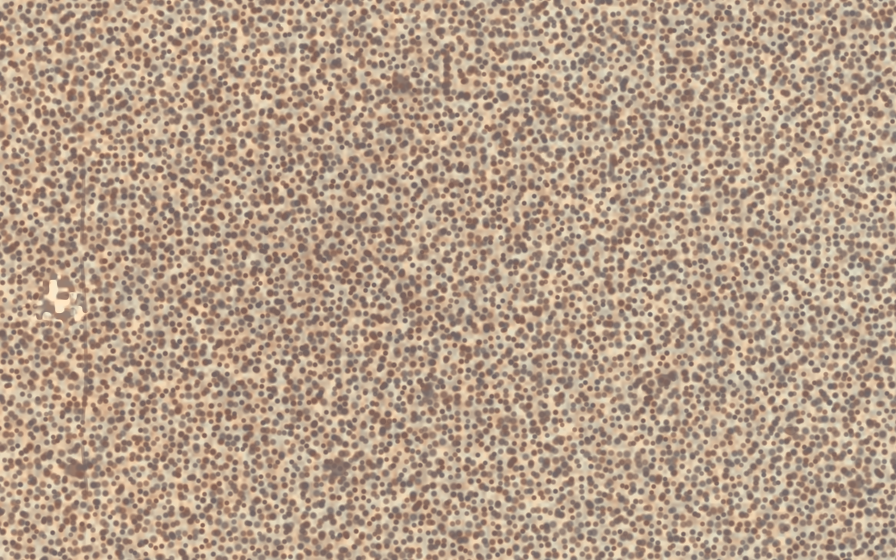
This texture is drawn by a Shadertoy shader. Its source:

```glsl
// Draws a speckled micrograph: soft brown grains on pale cream, with a few blemishes.

const vec3 GRAIN_BROWN = vec3(0.475, 0.385, 0.362);
const vec3 MID_TAN     = vec3(0.715, 0.615, 0.530);
const vec3 PALE_CREAM  = vec3(0.925, 0.850, 0.730);
const vec3 WARM_SHIFT  = vec3(0.050, -0.012, -0.045);
const float GRAIN_ROWS = 70.0;

// Two random values in 0..1 for a lattice point, without sine.
vec2 hash2(vec2 cell) {
    vec3 q = fract(cell.xyx * vec3(0.1031, 0.1030, 0.0973));
    q += dot(q, q.yzx + 33.33);
    return fract((q.xx + q.yz) * q.zy);
}

// Smooth value noise in 0..1.
float valueNoise(vec2 p) {
    vec2 cell = floor(p);
    vec2 f = fract(p);
    f = f * f * (3.0 - 2.0 * f);
    float low = mix(hash2(cell).x, hash2(cell + vec2(1, 0)).x, f.x);
    float high = mix(hash2(cell + vec2(0, 1)).x, hash2(cell + vec2(1, 1)).x, f.x);
    return mix(low, high, f.y);
}

// Coverage by jittered soft discs, one in each unit cell.
float grains(vec2 p, float radius) {
    vec2 home = floor(p);
    float gap = 1.0;
    for (int y = -1; y <= 1; y++) {
        for (int x = -1; x <= 1; x++) {
            vec2 cell = home + vec2(x, y);
            vec2 centre = cell + 0.08 + 0.84 * hash2(cell);
            vec2 trait = hash2(cell + 217.0);
            float r = radius * mix(0.75, 1.25, trait.x);
            float disc = 1.0 - smoothstep(r * 0.45, r * 1.35, length(p - centre));
            gap *= 1.0 - disc * mix(0.65, 1.0, trait.y);
        }
    }
    return 1.0 - gap;
}

// Soft round patch whose edge is frayed by the given roughness (0..1).
float raggedSpot(vec2 p, vec2 centre, float radius, float roughness) {
    float d = length(p - centre) / radius + 1.1 * (roughness - 0.5);
    return 1.0 - smoothstep(0.5, 1.1, d);
}

// Broken, wavering vertical line between two heights.
float scratch(vec2 p, float x, float bottom, float top, float width) {
    float sway = 0.012 * (valueNoise(vec2(x * 50.0, p.y * 9.0)) - 0.5);
    float line = 1.0 - smoothstep(0.3 * width, width, abs(p.x - x - sway));
    float span = smoothstep(bottom - 0.02, bottom + 0.02, p.y)
               * (1.0 - smoothstep(top - 0.02, top + 0.02, p.y));
    return line * span * smoothstep(0.25, 0.6, valueNoise(vec2(x * 31.0, p.y * 38.0)));
}

// Dark specks scattered over the field, plus long scratches.
float blemishes(vec2 p, float aspect, float roughness) {
    float dark = 0.0;
    for (int i = 0; i < 7; i++) {
        vec2 seed = vec2(float(i) * 5.0 + 3.0, 41.0);
        vec2 centre = hash2(seed) * vec2(aspect, 1.0);
        float radius = mix(0.012, 0.024, hash2(seed + 19.0).x);
        dark = max(dark, 0.8 * raggedSpot(p, centre, radius, roughness));
    }
    dark = max(dark, 0.55 * scratch(p, 0.094 * aspect, 0.05, 0.7, 0.005));
    dark = max(dark, 0.80 * scratch(p, 0.500 * aspect, 0.83, 1.0, 0.008));
    return max(dark, 0.75 * scratch(p, 0.682 * aspect, 0.68, 0.82, 0.008));
}

// Three-stop ramp from grain to background.
vec3 toneColour(float tone) {
    vec3 shade = mix(GRAIN_BROWN, MID_TAN, clamp(tone * 2.0, 0.0, 1.0));
    return mix(shade, PALE_CREAM, clamp(tone * 2.0 - 1.0, 0.0, 1.0));
}

void mainImage(out vec4 fragColor, in vec2 fragCoord) {
    vec2 p = fragCoord / iResolution.y;
    float aspect = iResolution.x / iResolution.y;
    vec2 grainSpace = p * GRAIN_ROWS;

    // Grains over a finely mottled ground.
    float fine = valueNoise(grainSpace * 1.9 + 11.0);
    float broad = valueNoise(grainSpace * 0.8 + 53.0);
    float ground = 0.52 + 0.40 * fine + 0.24 * broad;
    float tone = ground * (1.0 - grains(grainSpace, 0.42));

    // Uneven lighting: a dim area left of centre.
    vec2 dimOffset = (p - vec2(0.34 * aspect, 0.52)) / vec2(0.42, 0.34);
    tone -= 0.08 * exp(-dot(dimOffset, dimOffset));
    tone += 0.03 * (valueNoise(p * 5.0) - 0.5);

    // Dark blemishes and one bright cracked patch.
    float roughness = valueNoise(p * 95.0 + 7.0);
    tone = mix(tone, 0.02, blemishes(p, aspect, roughness));
    float patchMask = raggedSpot(p, vec2(0.065 * aspect, 0.465), 0.048, roughness);
    float flakes = smoothstep(0.3, 0.55, valueNoise(p * 85.0 + 29.0));
    tone = mix(tone, 0.25 + 0.85 * flakes, patchMask);

    // Colour varies from grain to grain, warmer on the left.
    float warmth = 1.6 * (valueNoise(grainSpace * 1.3 + 131.0) - 0.5);
    warmth += 0.35 * (0.5 - p.x / aspect);
    vec3 colour = toneColour(tone) + WARM_SHIFT * warmth;
    colour += 0.06 * patchMask * flakes;
    fragColor = vec4(clamp(colour, 0.0, 1.0), 1.0);
}
```
